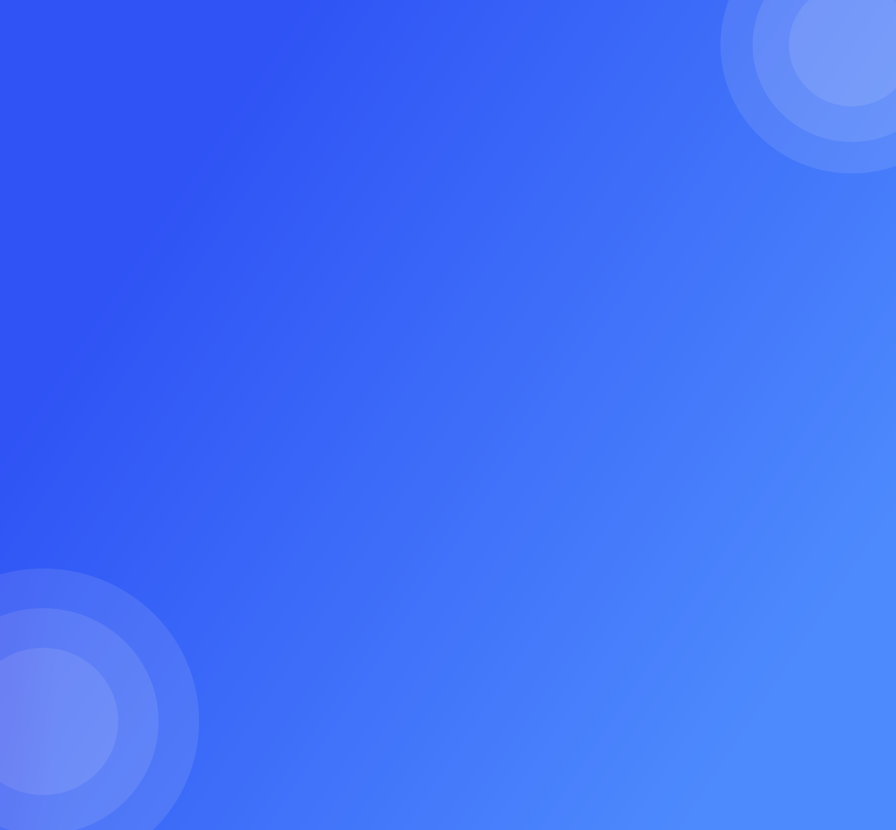
This background is drawn by a Shadertoy shader. Its source:

```glsl
// A diagonal blue gradient with two clusters of concentric translucent discs,
// one in the upper right corner and one in the lower left. The gradient is a
// clamped projection on an axis; each disc lays one more pale veil on it.

#define DEEP_BLUE   vec3(0.184, 0.325, 0.961)
#define BRIGHT_BLUE vec3(0.303, 0.541, 0.993)
#define VEIL_TINT   vec3(1.0, 0.985, 0.965)
#define ROSE_TINT   vec3(1.0, 0.88, 0.92)
#define VEIL_ALPHA  0.10
#define AXIS        vec2(0.83, -0.555)
#define FADE_START  0.295
#define FADE_END    1.24
#define DISC_COUNT  3
#define FLATTEN     0.98

// Lays nested discs on a colour; radii run from inner to outer.
vec3 veilDiscs(vec3 base, vec2 p, vec3 radii, vec3 tint, float pixel) {
    float dist = length(p / vec2(1.0, FLATTEN));
    for (int i = 0; i < DISC_COUNT; i++) {
        float cover = 1.0 - smoothstep(-pixel, pixel, dist - radii[i]);
        base = mix(base, tint, VEIL_ALPHA * cover);
    }
    return base;
}

void mainImage(out vec4 fragColor, in vec2 fragCoord) {
    // Canvas units: height is 1, origin at the lower left
    float aspect = iResolution.x / iResolution.y;
    float pixel = 0.75 / iResolution.y;
    vec2 p = fragCoord / iResolution.y;

    // Diagonal gradient, measured from the upper left corner
    float along = dot(p - vec2(0.0, 1.0), AXIS);
    float fade = clamp((along - FADE_START) / (FADE_END - FADE_START), 0.0, 1.0);
    vec3 color = mix(DEEP_BLUE, BRIGHT_BLUE, fade);

    // Upper right cluster
    vec2 upper = p - vec2(0.9505 * aspect, 0.9459);
    color = veilDiscs(color, upper, vec3(0.0755, 0.1193, 0.1580), VEIL_TINT, pixel);

    // Lower left cluster, slightly rosy toward the canvas edge
    vec2 lower = p - vec2(0.048 * aspect, 0.1308);
    vec3 edgeTint = mix(ROSE_TINT, VEIL_TINT, smoothstep(-0.05, 0.03, lower.x));
    color = veilDiscs(color, lower, vec3(0.0905, 0.1392, 0.1880), edgeTint, pixel);

    fragColor = vec4(color, 1.0);
}
```
